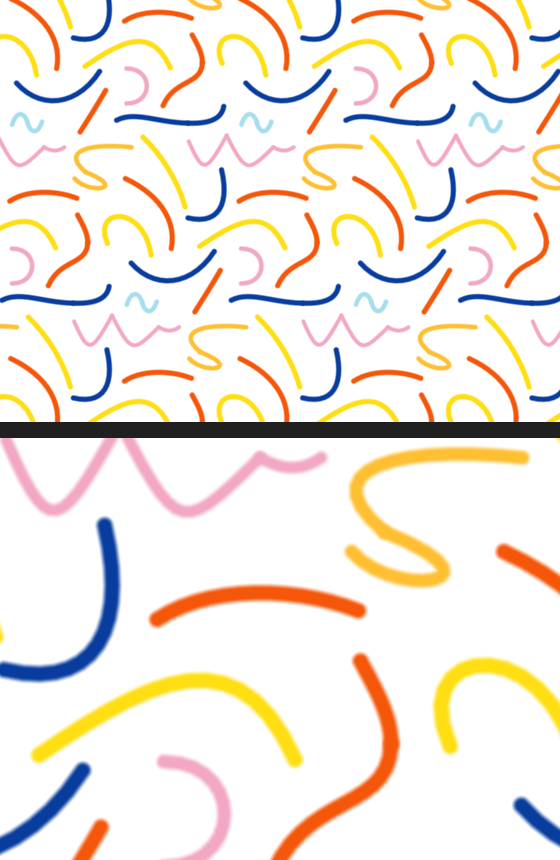
Top, the full canvas; bottom, a detail of the centre.
Reproduce this pattern procedurally as a Shadertoy shader.

```glsl
const float CANVAS_HEIGHT = 579.0;          // design units from top to bottom
const vec2  REPEAT = vec2(314.6, 247.0);    // brick repeat: odd rows move half a step
const float REACH = 100.0;                  // no stroke extends further from its middle
const int   SEGMENTS = 14;
const float SOFTNESS = 1.5;
const float BOLD = 7.0;
const float MEDIUM = 6.2;
const float FINE = 5.4;

const vec3 PAPER  = vec3(1.0);
const vec3 ORANGE = vec3(0.96, 0.34, 0.04);
const vec3 YELLOW = vec3(1.0, 0.87, 0.08);
const vec3 GOLD   = vec3(1.0, 0.75, 0.20);
const vec3 PINK   = vec3(0.95, 0.66, 0.77);
const vec3 NAVY   = vec3(0.03, 0.24, 0.62);
const vec3 SKY    = vec3(0.65, 0.87, 0.93);

// Offset from the nearest copy of the brick lattice
vec2 wrapBrick(vec2 p) {
    float row = round(p.y / REPEAT.y);
    p.y -= row * REPEAT.y;
    p.x += 0.5 * row * REPEAT.x;
    p.x -= REPEAT.x * round(p.x / REPEAT.x);
    return p;
}

float segmentDistance(vec2 p, vec2 a, vec2 b) {
    vec2 ab = b - a, ap = p - a;
    return length(ap - ab * clamp(dot(ap, ab) / dot(ab, ab), 0.0, 1.0));
}

vec2 bezier(vec2 a, vec2 b, vec2 c, vec2 d, float t) {
    float s = 1.0 - t;
    return s * s * (s * a + 3.0 * t * b) + t * t * (3.0 * s * c + t * d);
}

// Paints one repeated cubic stroke with round ends
void stroke(inout vec3 color, vec2 p, vec3 ink, float width,
            vec2 a, vec2 b, vec2 c, vec2 d) {
    vec2 middle = bezier(a, b, c, d, 0.5);
    vec2 offset = wrapBrick(p - middle);
    if (length(offset) > REACH) return;

    vec2 q = middle + offset;
    vec2 last = a;
    float dist = REACH;
    for (int i = 1; i <= SEGMENTS; i++) {
        vec2 next = bezier(a, b, c, d, float(i) / float(SEGMENTS));
        dist = min(dist, segmentDistance(q, last, next));
        last = next;
    }
    float edge = max(SOFTNESS, 0.7 * CANVAS_HEIGHT / iResolution.y);
    float cover = 1.0 - smoothstep(-edge, edge, dist - 0.5 * width);
    color = mix(color, ink, cover);
}

void mainImage(out vec4 fragColor, in vec2 fragCoord) {
    // Design space with y running downwards
    vec2 p = vec2(fragCoord.x, iResolution.y - fragCoord.y) * CANVAS_HEIGHT / iResolution.y;
    vec3 color = PAPER;

    // Orange: shallow arch, hook, sweep, dash
    stroke(color, p, ORANGE, BOLD, vec2(328, 276), vec2(352, 260), vec2(392, 261), vec2(420, 272));
    stroke(color, p, ORANGE, BOLD, vec2(421, 295), vec2(428, 308), vec2(435, 320), vec2(435, 333));
    stroke(color, p, ORANGE, BOLD, vec2(435, 333), vec2(434, 364), vec2(397, 355), vec2(381, 392));
    stroke(color, p, ORANGE, BOLD, vec2(172, 245), vec2(215, 265), vec2(243, 300), vec2(235, 341));
    stroke(color, p, ORANGE, BOLD, vec2(145, 124), vec2(134, 143), vec2(122, 162), vec2(110, 181));

    // Yellow: hump, loop, streak
    stroke(color, p, YELLOW, BOLD, vec2(274, 338), vec2(325, 303), vec2(365, 282), vec2(391, 340));
    stroke(color, p, YELLOW, BOLD, vec2(462, 334), vec2(440, 284), vec2(512, 280), vec2(522, 350));
    stroke(color, p, YELLOW, BOLD, vec2(196, 188), vec2(222, 213), vec2(244, 248), vec2(254, 284));

    // Gold: open S
    stroke(color, p, GOLD, MEDIUM, vec2(495, 202), vec2(440, 196), vec2(396, 206), vec2(432, 236));
    stroke(color, p, GOLD, MEDIUM, vec2(432, 236), vec2(492, 260), vec2(436, 267), vec2(417, 245));

    // Navy: bowl, J, long wave
    stroke(color, p, NAVY, BOLD, vec2(180, 361), vec2(212, 397), vec2(262, 394), vec2(294, 345));
    stroke(color, p, NAVY, BOLD, vec2(304, 233), vec2(315, 280), vec2(300, 309), vec2(258, 299));
    stroke(color, p, NAVY, BOLD, vec2(160, 165), vec2(185, 152), vec2(215, 168), vec2(258, 169));
    stroke(color, p, NAVY, BOLD, vec2(258, 169), vec2(288, 170), vec2(304, 163), vec2(307, 146));

    // Pink: zigzag and half ring
    stroke(color, p, PINK, FINE, vec2(259, 194), vec2(279, 240), vec2(283, 236), vec2(311, 186));
    stroke(color, p, PINK, FINE, vec2(311, 186), vec2(338, 239), vec2(340, 236), vec2(375, 202));
    stroke(color, p, PINK, FINE, vec2(375, 202), vec2(384, 207), vec2(393, 209), vec2(403, 202));
    stroke(color, p, PINK, MEDIUM, vec2(331, 341), vec2(368, 341), vec2(368, 389), vec2(331, 389));

    // Sky: small ripple
    stroke(color, p, SKY, MEDIUM, vec2(174, 418), vec2(180, 398), vec2(191, 401), vec2(195, 415));
    stroke(color, p, SKY, MEDIUM, vec2(195, 415), vec2(199, 430), vec2(209, 432), vec2(215, 414));

    fragColor = vec4(color, 1.0);
}
```
